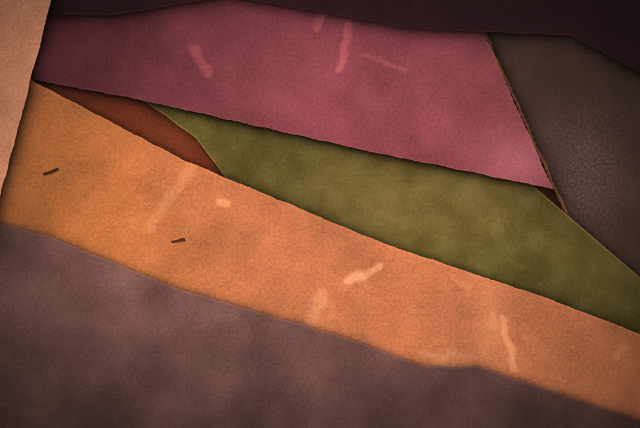
This texture is drawn by a WebGL 2 fragment shader. Its source:

```glsl
#version 300 es
precision highp float;
// Overlapping leather sheets seen from above, painted from the lowest to the highest.
// Each sheet is a signed distance built from lines and kinked edges; gradient noise
// gives the hide its mottling and pores, and every sheet casts a soft shadow.
uniform vec2 u_resolution;
out vec4 fragColor;

vec2 hash2(vec2 c) {
    vec3 q = fract(c.xyx * vec3(0.1031, 0.1030, 0.0973));
    q += dot(q, q.yzx + 33.33);
    return fract((q.xx + q.yz) * q.zy);
}

float gradDot(vec2 cell, vec2 offset) {
    float angle = 6.2832 * hash2(cell).x;
    return dot(vec2(cos(angle), sin(angle)), offset);
}

float noise(vec2 p) {
    vec2 i = floor(p), f = p - i;
    vec2 u = f * f * f * (f * (f * 6.0 - 15.0) + 10.0);
    vec2 e = vec2(1.0, 0.0);
    return mix(mix(gradDot(i, f), gradDot(i + e.xy, f - e.xy), u.x),
               mix(gradDot(i + e.yx, f - e.yx), gradDot(i + 1.0, f - 1.0), u.x), u.y);
}

float fbm(vec2 p) {
    float sum = 0.0, amp = 1.0;
    for (int i = 0; i < 5; i++) {
        sum += amp * noise(p);
        p = mat2(1.6, 1.2, -1.2, 1.6) * p + 17.3;
        amp *= 0.55;
    }
    return sum;
}

// Slope change of an edge, starting at a given x
float kink(float x, float start, float slope) {
    return slope * max(x - start, 0.0);
}

// Signed distance to the line a-b, positive on its left
float side(vec2 p, vec2 a, vec2 b) {
    vec2 d = normalize(b - a);
    return d.x * (p.y - a.y) - d.y * (p.x - a.x);
}

// Soft stroke from a to b
float stroke(vec2 p, vec2 a, vec2 b, float width) {
    vec2 d = b - a;
    float t = clamp(dot(p - a, d) / dot(d, d), 0.0, 1.0);
    return 1.0 - smoothstep(0.3 * width, width, length(p - a - d * t));
}

float glow(vec2 p, vec2 center, vec2 size) {
    vec2 q = (p - center) / size;
    return exp(-dot(q, q));
}

// Lay a sheet over the colour below: shadow outside, pale cut rim inside
vec3 lay(vec3 below, vec3 sheet, float d, float shade, float spread, float rim) {
    float aa = 0.8 / u_resolution.y;
    below *= 1.0 - shade * exp(-max(-d, 0.0) / spread);
    sheet += rim * vec3(0.85, 0.6, 0.42) * (1.0 - smoothstep(0.0, 0.005, d));
    return mix(below, sheet, smoothstep(-aa, aa, d));
}

void main() {
    vec2 p = gl_FragCoord.xy / u_resolution.y;
    p.x *= 1.5 * u_resolution.y / u_resolution.x;

    // Hide texture
    float mottle = fbm(p * 6.0);
    float patchy = fbm(p * 15.0 + 40.0);
    float pores = noise(p * 150.0) + 0.7 * noise(p * 260.0 + 9.0);
    float crease = 1.0 - smoothstep(0.0, 0.09, abs(fbm(p * vec2(9.0, 13.0) + 70.0)));
    float hide = 1.0 + 0.13 * mottle + 0.06 * patchy + 0.11 * pores;
    float fray = 0.0016 * noise(p * 110.0) + 0.003 * noise(p * 22.0);
    vec2 w = p + 0.012 * vec2(noise(p * 25.0), noise(p * 25.0 + 50.0));

    // Edges
    float x = p.x, y = p.y + fray;
    float oliveLeft = y - (1.008 - 0.72 * x + kink(x, 0.459, -0.6));
    float olive = min(0.75 * oliveLeft, side(p, vec2(1.5, 0.352), vec2(1.25, 0.566)));
    float wineLow = y - (0.829 - 0.19 * x + kink(x, 0.35, -0.035) + kink(x, 0.86, 0.02));
    float wine = min(wineLow, side(p, vec2(1.295, 0.56), vec2(1.133, 0.926)) + fray);
    float brown = side(p, vec2(1.137, 0.926), vec2(1.328, 0.502)) + fray;
    float plumLeft = 0.965 + kink(x, 0.27, 0.165);
    float plumRight = 1.10 - 0.172 * x + kink(x, 0.98, 0.13) + kink(x, 1.34, -0.5);
    float plum = y - min(plumLeft, plumRight);
    float orange = 0.9 * (0.851 - 0.522 * x + kink(x, 0.43, 0.105) + kink(x, 0.9, 0.085)
                 + kink(x, 1.27, -0.05) - y);
    float mauve = 0.95 * (0.479 - 0.27 * x + kink(x, 0.117, -0.14) + kink(x, 0.41, 0.12)
                + kink(x, 0.78, -0.06) + kink(x, 1.0, 0.35) + kink(x, 1.12, -0.33) - y);
    float tan_ = side(p, vec2(0.0, 0.541), vec2(0.121, 1.0)) + fray;

    // Pale scuffs: a few large ones, then small scattered ones
    float scuff = stroke(w, vec2(0.815, 0.345), vec2(0.885, 0.375), 0.014)
        + 0.8 * stroke(w, vec2(0.515, 0.53), vec2(0.527, 0.527), 0.017)
        + 0.5 * stroke(w, vec2(0.73, 0.25), vec2(0.755, 0.31), 0.024)
        + 0.4 * stroke(w, vec2(0.35, 0.47), vec2(0.45, 0.61), 0.018)
        + 0.7 * stroke(w, vec2(1.18, 0.25), vec2(1.205, 0.14), 0.013)
        + 0.9 * glow(w, vec2(1.05, 0.16), vec2(0.055, 0.017)) * (0.7 + patchy)
        + 0.4 * glow(w, vec2(1.15, 0.25), vec2(0.035, 0.09));
    float wineScuff = stroke(w, vec2(0.455, 0.885), vec2(0.485, 0.835), 0.018)
        + stroke(w, vec2(0.795, 0.84), vec2(0.82, 0.94), 0.015)
        + stroke(w, vec2(0.74, 0.935), vec2(0.755, 0.97), 0.018)
        + 0.6 * stroke(w, vec2(0.86, 0.865), vec2(0.95, 0.84), 0.010);
    float specks = 0.0;
    for (int i = 0; i < 26; i++) {
        vec2 h = hash2(vec2(float(i) + 3.0, 7.0)), k = hash2(vec2(float(i), 31.0)) - 0.5;
        vec2 at = h * vec2(1.5, 0.8);
        specks += (0.2 + 0.3 * h.x) * stroke(w, at, at + 0.08 * k + 0.002, 0.010);
    }

    // Sheets, lowest first
    vec3 col = vec3(0.50, 0.23, 0.14) * hide;
    vec3 brownSkin = vec3(0.32, 0.225, 0.19) * hide
        + vec3(0.13, 0.10, 0.11) * glow(p, vec2(1.38, 0.60), vec2(0.09, 0.13)) * (0.8 + 0.6 * pores);
    col = lay(col, brownSkin, brown, 0.6, 0.02, 0.25);
    vec3 oliveSkin = vec3(0.39, 0.33, 0.16) * hide + 0.04 * patchy + 0.05 * specks
        + vec3(0.10, 0.07, 0.05) * glow(p, vec2(0.95, 0.53), vec2(0.3, 0.13));
    col = lay(col, oliveSkin, olive, 0.5, 0.012, 0.22);
    vec3 wineSkin = vec3(0.56, 0.27, 0.295) * mix(0.78, 1.06, smoothstep(0.1, 0.9, x)) * hide
        + vec3(0.14, 0.07, 0.06) * wineScuff
        + vec3(0.10, 0.09, 0.09) * glow(p, vec2(1.23, 0.62), vec2(0.10, 0.07));
    col = lay(col, wineSkin, wine, 0.85, 0.012, 0.08);
    float seam = stroke(p + fray, vec2(1.136, 0.922), vec2(1.327, 0.504), 0.005);
    col = mix(col, vec3(0.55, 0.36, 0.22), 0.65 * seam);
    col = lay(col, vec3(0.20, 0.115, 0.13) * hide, plum, 0.75, 0.016, 0.06);
    vec3 orangeSkin = vec3(0.82, 0.475, mix(0.26, 0.31, smoothstep(0.1, 0.7, x))) * hide
        * (1.0 - 0.05 * crease) + vec3(0.15, 0.16, 0.13) * (scuff + 0.6 * specks);
    float nick = stroke(w, vec2(0.10, 0.597), vec2(0.135, 0.599), 0.006)
        + stroke(w, vec2(0.405, 0.434), vec2(0.43, 0.438), 0.006);
    orangeSkin *= 1.0 - 0.6 * nick;
    col = lay(col, orangeSkin, orange, 0.5, 0.009, 0.12);
    vec3 mauveSkin = vec3(0.50, 0.34, 0.31) * mix(0.72, 1.0, smoothstep(0.0, 0.35, y)) * hide
        * (1.0 + 0.10 * mottle) + 0.03 * specks;
    col = lay(col, mauveSkin, mauve, 0.4, 0.008, 0.12);
    col = lay(col, vec3(1.04, 0.68, 0.51) * hide, tan_, 0.75, 0.016, 0.1);

    // Darkened corners
    float away = length((p - vec2(0.75, 0.47)) * vec2(0.95, 1.1));
    col *= 1.0 - 0.5 * smoothstep(0.35, 1.0, away);
    fragColor = vec4(clamp(col, 0.0, 1.0), 1.0);
}
```
